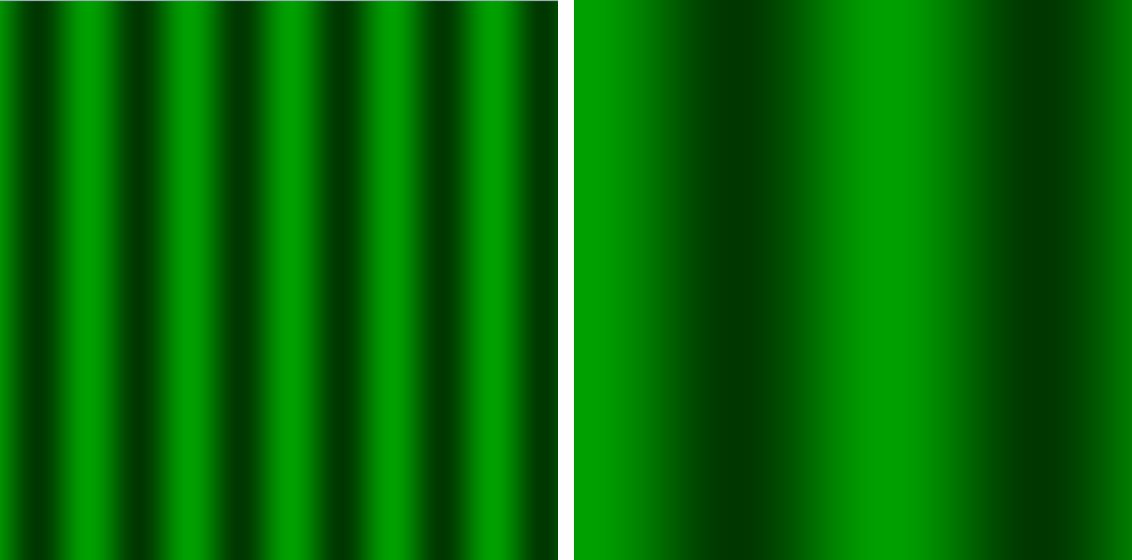
Left: the whole. Right: its middle third, enlarged.
Write a Shadertoy shader that draws this pattern.

```glsl
// Soft vertical green bands, shaded like smooth folds, under a thin pale top rule.

const float TAU = 6.2831853;
const float BAND_COUNT = 5.52;      // bands across the canvas width
const float CREST_X = 0.521;        // centre of one bright band, in canvas widths
const float RULE_HEIGHT = 0.00195;  // top rule, in canvas heights
const vec3 VALLEY_COLOR = vec3(0.0, 0.215, 0.0);
const vec3 CREST_COLOR = vec3(0.0, 0.627, 0.0);
const vec3 RULE_COLOR = vec3(0.62, 0.68, 0.74);

// Brightness across the folds: 0 in a valley, 1 on a crest
float foldShade(float x) {
    return 0.5 + 0.5 * cos(TAU * BAND_COUNT * (x - CREST_X));
}

// Antialiased coverage of the rule along the top edge
float topRule(float y) {
    float pixel = 1.0 / iResolution.y;
    return clamp((y - 1.0 + RULE_HEIGHT) / pixel + 0.5, 0.0, 1.0);
}

void mainImage(out vec4 fragColor, in vec2 fragCoord) {
    vec2 uv = fragCoord / iResolution.xy;
    vec3 color = mix(VALLEY_COLOR, CREST_COLOR, foldShade(uv.x));
    color = mix(color, RULE_COLOR, topRule(uv.y));
    fragColor = vec4(color, 1.0);
}
```
